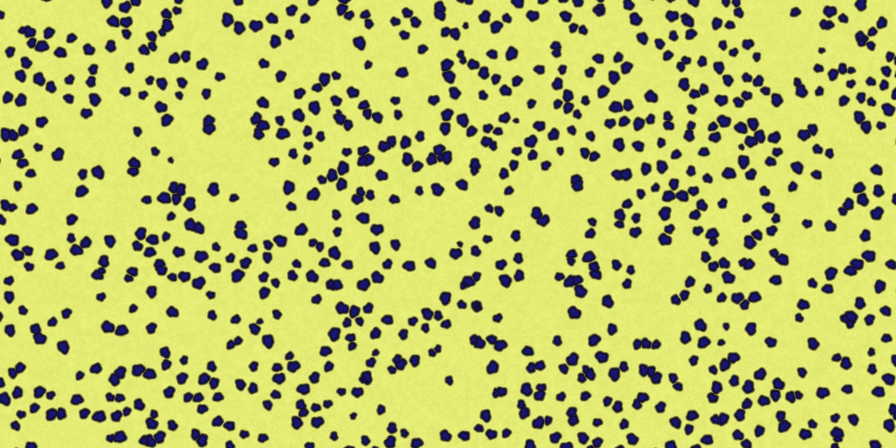
This pattern is drawn by a Shadertoy shader. Its source:

```glsl
#define CELL 0.042        // spacing of the scatter lattice, in canvas heights
#define RADIUS_MIN 0.0086
#define RADIUS_MAX 0.0137
#define LOBES 0.11        // irregularity of the outline
#define DENSITY_MIN 0.34
#define DENSITY_MAX 1.05
#define CLUMP_SCALE 9.0
#define SEAM 0.0026       // depth of the dark line between touching grains
#define PAPER_NOISE 0.035

const vec3 PAPER = vec3(0.895, 0.925, 0.452);
const vec3 RIM   = vec3(0.120, 0.100, 0.125);
const vec3 NAVY  = vec3(0.070, 0.050, 0.230);
const vec3 BLUE  = vec3(0.090, 0.090, 0.450);

vec4 hash4(vec2 p) {
    vec4 q = fract(p.xyxy * vec4(0.1031, 0.1030, 0.0973, 0.1099));
    q += dot(q, q.wzxy + 33.33);
    return fract((q.xxyz + q.yzzw) * q.zywx);
}

float valueNoise(vec2 p) {
    vec2 i = floor(p), f = fract(p);
    f = f * f * (3.0 - 2.0 * f);
    float low  = mix(hash4(i).x, hash4(i + vec2(1, 0)).x, f.x);
    float high = mix(hash4(i + vec2(0, 1)).x, hash4(i + vec2(1, 1)).x, f.x);
    return mix(low, high, f.y);
}

// Distance to a slightly lobed, elongated disc
float grainDistance(vec2 p, float radius, vec2 phase) {
    float a = atan(p.y, p.x);
    float lobes = sin(2.0 * a + 6.2832 * phase.x)
                + 0.7 * sin(3.0 * a + 6.2832 * phase.y)
                + 0.5 * sin(5.0 * a + 12.566 * phase.x);
    return length(p) - radius * (1.0 + LOBES * lobes);
}

// Signed distance to the scattered grains, with seams where they touch
float grainField(vec2 p) {
    vec2 home = floor(p / CELL);
    float nearest = 1.0, second = 1.0;
    for (int y = -1; y <= 1; y++)
    for (int x = -1; x <= 1; x++) {
        vec2 cell = home + vec2(x, y);
        vec4 place = hash4(cell + 117.0);
        vec4 shape = hash4(cell + 371.0);
        float clump = smoothstep(0.15, 0.85, valueNoise(cell * CELL * CLUMP_SCALE + 40.0));
        if (place.z > mix(DENSITY_MIN, DENSITY_MAX, clump)) continue;
        float radius = mix(RADIUS_MIN, RADIUS_MAX, shape.x);
        if (shape.w < 0.04) radius *= 0.6;
        float d = grainDistance(p - (cell + place.xy) * CELL, radius, shape.yz);
        second = min(second, max(nearest, d));
        nearest = min(nearest, d);
    }
    return max(nearest, -SEAM - 0.5 * (second - nearest));
}

void mainImage(out vec4 fragColor, in vec2 fragCoord) {
    vec2 uv = fragCoord / iResolution.y;

    // Turned lattice, so that no rows line up with the canvas
    float d = grainField(mat2(0.85, 0.527, -0.527, 0.85) * uv + 3.0);

    // Paper with a faint fine grain
    float speckle = valueNoise(uv * 210.0) + 0.6 * valueNoise(uv * 70.0 + 9.0) - 0.8;
    vec3 paper = PAPER + PAPER_NOISE * speckle;

    // Blue core, navy band, dark rim and soft edge
    vec3 color = mix(BLUE, NAVY, smoothstep(-0.0064, -0.0042, d));
    color = mix(color, RIM, smoothstep(-0.0038, -0.0018, d));
    color = mix(color, paper, smoothstep(-0.0022, 0.0045, d));
    fragColor = vec4(color, 1.0);
}
```
